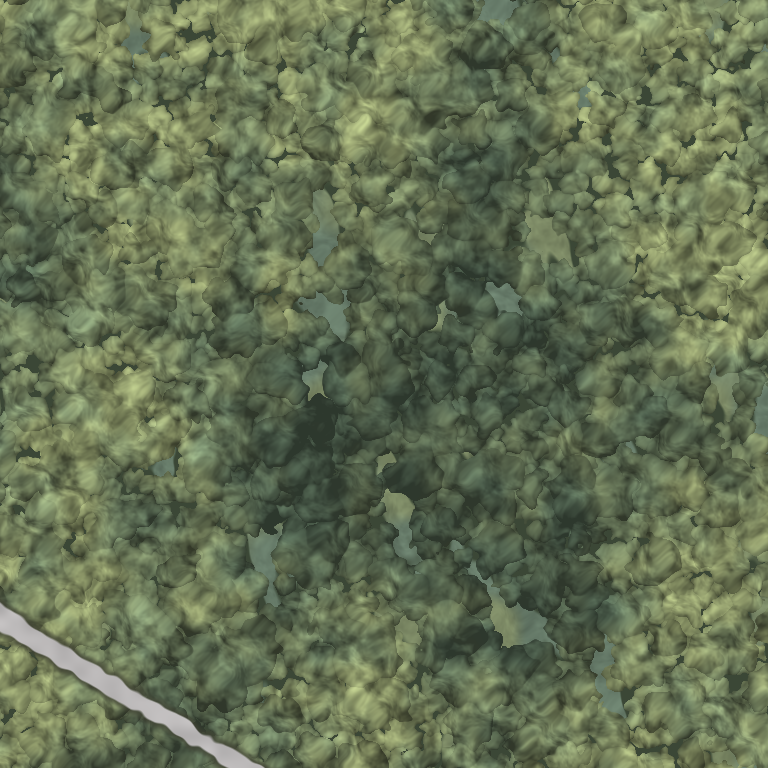
Reproduce this texture procedurally as a WebGL 2 fragment shader.

```glsl
#version 300 es
precision highp float;

// Woodland seen from above: two layers of jittered, domed tree crowns over
// shaded ground, with grassy clearings and a pale track across one corner.
// Broad noise sets the dark and light stands; fine noise adds the foliage.

uniform vec2 u_resolution;
out vec4 fragColor;

const float SMALL_CELLS = 44.0;       // crowns per canvas side
const float LARGE_CELLS = 25.0;
const float LARGE_DENSITY = 0.55;     // share of large crowns kept
const float LEAF_SCALE = 72.0;
const float MEAN_TONE = 0.405;
const float STAND_CONTRAST = 0.19;
const float CROWN_CONTRAST = 0.11;
const float LEAF_CONTRAST = 0.42;
const float CLUMP_CONTRAST = 0.20;
const float SIDE_LIGHT = 0.055;
const float RIM_SHADE = 0.13;
const vec2 LIGHT = vec2(-0.45, 0.89);
const vec2 DARK_CENTRE = vec2(0.52, 0.45);
const vec3 COOL_LEAF = vec3(0.81, 1.0, 0.81);
const vec3 WARM_LEAF = vec3(0.93, 1.0, 0.69);
const vec3 GAP = vec3(0.23, 0.28, 0.21);
const vec3 GRASS_COOL = vec3(0.40, 0.48, 0.41);
const vec3 GRASS_WARM = vec3(0.48, 0.53, 0.39);
const vec3 TRACK = vec3(0.72, 0.71, 0.71);
const vec3 VERGE = vec3(0.25, 0.26, 0.20);
const vec2 TRACK_START = vec2(0.0, 0.197);
const vec2 TRACK_END = vec2(0.3125, 0.004);
const float TRACK_HALF_WIDTH = 0.0135;

vec3 hash3(vec2 p) {
  vec3 q = fract(p.xyx * vec3(0.1031, 0.1030, 0.0973));
  q += dot(q, q.yxz + 33.33);
  return fract((q.xxy + q.yzz) * q.zyx);
}

float noise(vec2 p) {
  vec2 i = floor(p), f = fract(p);
  f = f * f * (3.0 - 2.0 * f);
  float low = mix(hash3(i).x, hash3(i + vec2(1, 0)).x, f.x);
  float high = mix(hash3(i + vec2(0, 1)).x, hash3(i + vec2(1, 1)).x, f.x);
  return mix(low, high, f.y);
}

float fbm(vec2 p) {
  float sum = 0.0, gain = 4.0 / 7.0;
  for (int i = 0; i < 3; i++) {
    sum += gain * noise(p);
    p = mat2(1.6, 1.2, -1.2, 1.6) * p + 17.3;
    gain *= 0.5;
  }
  return sum;
}

// Upright open patches, 1 inside
float clearing(vec2 p) {
  return smoothstep(0.64, 0.69, fbm(p * vec2(17.0, 10.0) + vec2(p.y * 4.0, 5.0)));
}

// 0 in the dark stand, 1 in the light ones
float standLightness(vec2 p) {
  float ring = smoothstep(0.10, 0.58, length((p - DARK_CENTRE) * vec2(1.0, 0.85)));
  return clamp(0.95 * ring + 2.2 * (fbm(p * 4.5 + 8.0) - 0.5), 0.0, 1.0);
}

// Returns tint, relief and cover of a layer of overlapping domes
vec3 crownLayer(vec2 p, float cells, float density, float seed) {
  vec2 q = p * cells;
  q += 0.5 * (vec2(noise(q * 2.6), noise(q * 2.6 + 19.0)) - 0.5);
  vec2 sum = vec2(0.0);
  float total = 0.0;
  for (int y = -1; y <= 1; y++) {
    for (int x = -1; x <= 1; x++) {
      vec2 id = floor(q) + vec2(x, y);
      vec3 place = hash3(id + seed);
      vec3 trait = hash3(id + seed + 57.0);
      vec2 centre = id + 0.5 + 0.8 * (place.xy - 0.5);
      vec2 offset = (q - centre) / mix(0.5, 0.85, place.z);
      float d = length(offset);
      float keep = step(trait.x, density) * (1.0 - clearing(centre / cells));
      float height = 0.7 * trait.y + sqrt(max(1.0 - d * d, 0.0));
      float weight = keep * (1.0 - smoothstep(0.86, 1.0, d)) * exp(9.0 * height);
      float relief = SIDE_LIGHT * dot(offset, LIGHT) - RIM_SHADE * (pow(d, 4.0) - 0.28);
      sum += weight * vec2(trait.z, relief);
      total += weight;
    }
  }
  return vec3(sum / max(total, 0.0001), total / (total + 0.5));
}

void main() {
  vec2 p = gl_FragCoord.xy / u_resolution;
  float stand = standLightness(p);
  float leaf = fbm(p * LEAF_SCALE + 1.5 * noise(p * 40.0)) - 0.5;
  float clump = fbm(p * 19.0 + 41.0) - 0.5;

  // Crowns, large above small
  vec3 low = crownLayer(p, SMALL_CELLS, 1.0, 3.0);
  vec3 top = crownLayer(p, LARGE_CELLS, LARGE_DENSITY, 131.0);
  vec2 crown = mix(low.xy, top.xy, top.z);
  float cover = max(low.z, top.z);
  float tone = MEAN_TONE + STAND_CONTRAST * (stand - 0.45)
    + CROWN_CONTRAST * (crown.x - 0.5) + crown.y
    + CLUMP_CONTRAST * clump + LEAF_CONTRAST * (0.75 + 0.6 * stand) * leaf;
  float warmth = clamp(0.15 + 0.75 * stand + 1.2 * clump, 0.0, 1.0);
  vec3 forest = max(tone, 0.22) * mix(COOL_LEAF, WARM_LEAF, warmth);

  // Ground between the crowns
  float grassWarmth = smoothstep(0.4, 0.65, noise(p * 11.0 + 70.0));
  vec3 grass = mix(GRASS_COOL, GRASS_WARM, grassWarmth) * (1.0 + 0.35 * leaf);
  vec3 colour = mix(mix(GAP, grass, clearing(p)), forest, cover);

  // Track with ragged, shaded verges
  vec2 along = normalize(TRACK_END - TRACK_START);
  vec2 rel = p - TRACK_START;
  float side = dot(rel, vec2(-along.y, along.x)) + 0.006 * (noise(p * 22.0) - 0.5);
  float width = TRACK_HALF_WIDTH - 0.010 * dot(rel, along) + 0.007 * (noise(p * 65.0) - 0.5);
  float edge = abs(side) - width;
  colour = mix(colour, VERGE, 0.7 * (1.0 - smoothstep(0.001, 0.009, edge)));
  vec3 surface = TRACK * (1.0 + 0.16 * (noise(p * 48.0) - 0.4));
  colour = mix(colour, surface, 1.0 - smoothstep(-0.0015, 0.0015, edge));

  fragColor = vec4(colour, 1.0);
}
```
